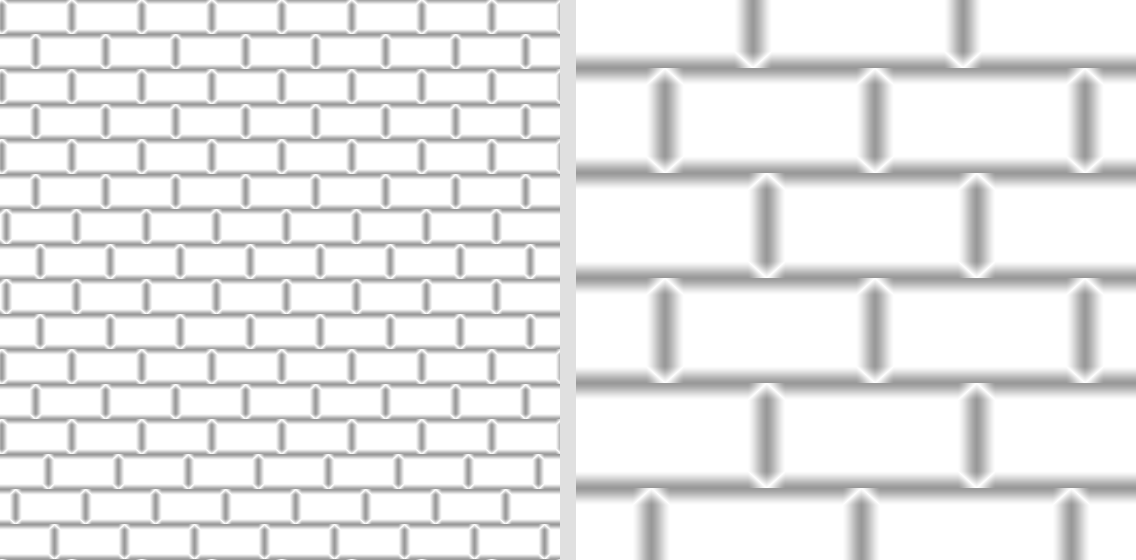
Left: the whole. Right: its middle third, enlarged.
This pattern is drawn by a WebGL 1 fragment shader. Its source:

```glsl
precision highp float;
// White bevelled bricks in running bond, with soft grey joints and rows that slip sideways.

uniform vec2 u_resolution;

const vec2 BRICK_COUNT = vec2(8.0, 16.0);
const vec2 JOINT_HALF_WIDTH = vec2(0.0112, 0.0101);
const float BED_OFFSET = 0.018;
const vec3 FACE_COLOR = vec3(1.0);
const vec3 JOINT_COLOR = vec3(0.595);

// Sideways slip of a row in brick widths, strongest in the lowest courses.
float rowSlip(float row) {
  float alternate = 0.01 + 0.016 * mod(row, 2.0);
  float lowCourses = (0.175 + 0.094 * exp2(-2.0 * row)) * step(row, 2.5);
  float middleCourses = 0.065 * step(5.5, row) * step(row, 9.5);
  return alternate + lowCourses + middleCourses;
}

// Distance to the nearest whole number.
vec2 edgeDistance(vec2 p) {
  return abs(p - floor(p + 0.5));
}

// One at the joint centre, easing to zero at its outer edge.
vec2 jointProfile(vec2 dist, vec2 halfWidth) {
  vec2 t = clamp(1.0 - dist / halfWidth, 0.0, 1.0);
  return mix(t, t * t * (3.0 - 2.0 * t), 0.5);
}

// Joint shade; crossing slopes cancel along the mitred corners.
float bevelShade(vec2 uv, vec2 count, vec2 halfWidth) {
  vec2 p = uv * count;
  p.y -= BED_OFFSET;
  float row = mod(floor(p.y), count.y);
  p.x -= 0.5 * (1.0 - mod(row, 2.0)) + rowSlip(row);
  vec2 slope = jointProfile(edgeDistance(p) / count, halfWidth);
  return abs(slope.x - slope.y);
}

void main() {
  vec2 uv = gl_FragCoord.xy / u_resolution;
  float shade = bevelShade(uv, BRICK_COUNT, JOINT_HALF_WIDTH);
  gl_FragColor = vec4(mix(FACE_COLOR, JOINT_COLOR, shade), 1.0);
}
```
